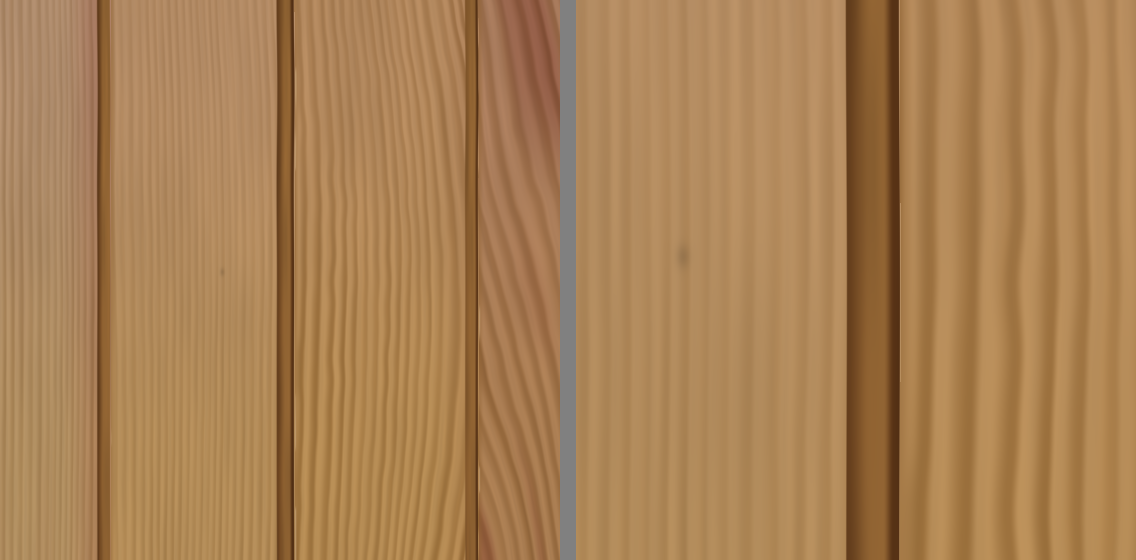
Left, the full canvas; right, a detail of the centre.
Give the GLSL for this texture, as a WebGL 1 fragment shader.

```glsl
precision highp float;
uniform vec2 u_resolution;

// Layout, in canvas widths
const float FIRST_EDGE = 0.198;
const float PITCH = 0.3285;

// One component per board, left to right
const vec4 GROOVE_WIDTH = vec4(0.024, 0.032, 0.024, 0.024);
const vec4 LEFT_SHADOW  = vec4(0.85, 0.75, 0.30, 0.50);
const vec4 RIGHT_SHADOW = vec4(0.00, 1.00, 0.95, 0.50);
const vec4 RING_FREQ    = vec4(72.0, 78.0, 57.0, 34.0);
const vec4 RING_DEPTH   = vec4(0.46, 0.40, 0.82, 0.72);
const vec4 BOW          = vec4(0.01, 0.03, 0.16, 0.00);
const vec4 TILT         = vec4(0.00, 0.005, 0.00, 0.19);
const vec4 WANDER       = vec4(0.004, 0.006, 0.012, 0.060);
const vec4 JITTER       = vec4(0.0006, 0.0008, 0.003, 0.003);
const vec4 EDGE_BLUSH   = vec4(0.75, 0.05, 0.20, 0.20);
const vec4 STREAK       = vec4(0.10, 0.00, 0.00, 0.80);

const vec3 WOOD_PALE    = vec3(0.715, 0.580, 0.420);
const vec3 WOOD_TAN     = vec3(0.725, 0.570, 0.385);
const vec3 WOOD_HONEY   = vec3(0.725, 0.560, 0.360);
const vec3 WOOD_ROSE    = vec3(0.690, 0.510, 0.355);
const vec3 RING_TINT    = vec3(0.80, 0.74, 0.61);
const vec3 BLUSH_TINT   = vec3(0.95, 0.85, 0.87);
const vec3 STREAK_TINT  = vec3(0.86, 0.72, 0.74);
const vec3 TOP_TINT     = vec3(0.98, 0.97, 1.05);
const vec3 BOTTOM_TINT  = vec3(1.00, 1.00, 0.94);
const vec3 GROOVE_BROWN = vec3(0.560, 0.385, 0.195);
const vec3 GROOVE_DARK  = vec3(0.330, 0.190, 0.080);
const vec3 LIP_COLOUR   = vec3(0.80, 0.67, 0.50);

const vec2 KNOT = vec2(0.397, 0.514);
const vec2 KNOT_SIZE = vec2(0.004, 0.007);

float hash(vec2 p) {
  vec3 q = fract(p.xyx * 0.1031);
  q += dot(q, q.yzx + 33.33);
  return fract((q.x + q.y) * q.z);
}

float noise(vec2 p) {
  vec2 i = floor(p), f = fract(p);
  f = f * f * (3.0 - 2.0 * f);
  return mix(mix(hash(i), hash(i + vec2(1.0, 0.0)), f.x),
             mix(hash(i + vec2(0.0, 1.0)), hash(i + 1.0), f.x), f.y);
}

// Growth rings: slow darkening, then a quick return to pale wood
float rings(float phase, float seed) {
  float t = fract(phase);
  float band = smoothstep(0.15, 0.70, t) * (1.0 - smoothstep(0.74, 1.0, t));
  return band * mix(0.55, 1.0, hash(vec2(floor(phase) + 200.0, seed)));
}

vec3 boardColour(float x, float y, float id, vec4 pick) {
  vec2 seed = vec2(id * 17.0 + 5.0, id * 9.0 + 3.0);
  float fromMiddle = y - 0.45;

  // Bend the grain lines
  float u = x - dot(BOW, pick) * x * (1.0 - 4.0 * fromMiddle * fromMiddle);
  u -= dot(TILT, pick) * (1.0 - y);
  u += dot(WANDER, pick) * (noise(vec2(x * 6.0, y * 3.0) + seed) - 0.5);
  u += dot(JITTER, pick) * (noise(vec2(x * 30.0, y * 22.0) + seed) - 0.5);

  float phase = u * dot(RING_FREQ, pick);
  phase += 1.6 * noise(vec2(u * 14.0 + 40.0, seed.y));
  float patchy = mix(0.55, 1.15, noise(vec2(u * 13.0 + 60.0, y * 2.5) + seed));
  float ring = rings(phase, seed.x) * patchy * dot(RING_DEPTH, pick);

  // Base tone, warmer toward the bottom
  vec3 col = WOOD_PALE * pick.x + WOOD_TAN * pick.y
           + WOOD_HONEY * pick.z + WOOD_ROSE * pick.w;
  col *= mix(BOTTOM_TINT, TOP_TINT, smoothstep(0.1, 0.95, y));
  col *= mix(vec3(1.0), RING_TINT, ring * mix(1.2, 0.9, y));

  // Reddish streaks and blushed right edge
  float streak = smoothstep(0.45, 0.85, noise(vec2(u * 24.0 + 80.0, y * 2.2) + seed));
  col *= mix(vec3(1.0), STREAK_TINT, streak * dot(STREAK, pick));
  float blush = smoothstep(0.24, 0.31, x) * dot(EDGE_BLUSH, pick);
  col *= mix(vec3(1.0), BLUSH_TINT, blush);

  // Fibres and broad blotches
  float fibre = noise(vec2(u * 240.0 + 300.0, y * 9.0) + seed) - 0.5;
  float blotch = noise(vec2(x * 9.0, y * 5.0) + seed + 70.0) - 0.5;
  return col * (1.0 + 0.045 * fibre + 0.05 * blotch);
}

vec3 grooveColour(float g, float y, vec4 pick) {
  float left = (1.0 - smoothstep(0.0, 0.50, g)) * dot(LEFT_SHADOW, pick);
  float right = smoothstep(0.68, 0.88, g) * dot(RIGHT_SHADOW, pick);
  float streaks = noise(vec2(g * 6.0 + 11.0, y * 7.0)) - 0.5;
  vec3 col = mix(GROOVE_BROWN, GROOVE_DARK, max(left, right));
  return col * (1.0 + 0.12 * streaks);
}

void main() {
  vec2 uv = gl_FragCoord.xy / u_resolution;
  float px = 1.0 / u_resolution.x;

  // Board index and position across it
  float edgeWobble = 0.0015 * (noise(vec2(3.0, uv.y * 6.0)) - 0.5);
  float cell = (uv.x + edgeWobble - FIRST_EDGE) / PITCH;
  float id = floor(cell) + 1.0;
  float x = fract(cell) * PITCH;
  vec4 pick = vec4(equal(vec4(0.0, 1.0, 2.0, 3.0), vec4(id)));

  vec3 col = boardColour(x, uv.y, id, pick);

  // Small knot
  vec2 k = (uv - KNOT) / KNOT_SIZE;
  col *= 1.0 - 0.12 * exp(-dot(k, k));

  // Rounded left edge with worn pale chips
  col = mix(col, GROOVE_BROWN, 0.45 * (1.0 - smoothstep(0.0, 0.010, x)));
  float chip = smoothstep(0.72, 0.88, noise(vec2(id * 5.0 + 2.0, uv.y * 14.0)));
  col = mix(col, LIP_COLOUR, 0.6 * chip * (1.0 - smoothstep(0.001, 0.004, x)));

  // Groove between boards
  float width = dot(GROOVE_WIDTH, pick);
  float start = PITCH - width;
  float inside = smoothstep(start - px, start + px, x)
               * (1.0 - smoothstep(PITCH - 1.5 * px, PITCH, x));
  col = mix(col, grooveColour((x - start) / width, uv.y, pick), inside);

  gl_FragColor = vec4(col, 1.0);
}
```
